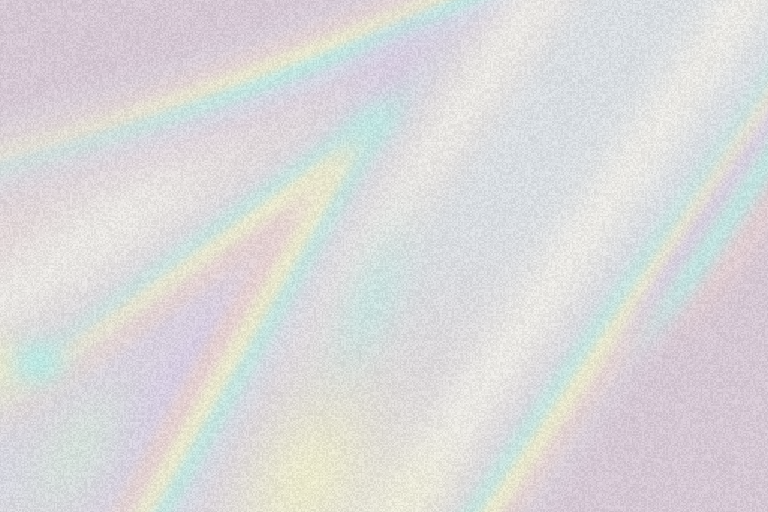
This background is drawn by a Shadertoy shader. Its source:

```glsl
// Pastel iridescent foil: soft diagonal folds, rainbow fringes and fine grain.
#define MAUVE    vec3(0.835, 0.785, 0.830)
#define GREY     vec3(0.860, 0.845, 0.855)
#define MIST     vec3(0.850, 0.868, 0.885)
#define CREAM    vec3(0.918, 0.912, 0.895)
#define PINK     vec3(0.900, 0.815, 0.815)
#define YELLOW   vec3(0.920, 0.915, 0.800)
#define CYAN     vec3(0.740, 0.905, 0.885)
#define BLUE     vec3(0.810, 0.845, 0.905)
#define LAVENDER vec3(0.838, 0.795, 0.885)
#define SLANT 0.68         // horizontal shift of the folds per unit of height
#define GRAIN 0.085        // grain contrast
#define GRAIN_ROWS 342.0   // grain cells over the canvas height

float hash(vec2 cell) {
    vec3 q = fract(cell.xyx * vec3(0.1031, 0.1030, 0.0973));
    q += dot(q, q.yzx + 33.33);
    return fract((q.x + q.y) * q.z);
}

// Soft bell curve of half-width r around zero.
float bell(float x, float r) {
    return exp(-x * x / (r * r));
}

// Soft ellipse whose long axis is turned by angle.
float glow(vec2 p, vec2 centre, vec2 radii, float angle) {
    float c = cos(angle), s = sin(angle);
    vec2 q = mat2(c, -s, s, c) * (p - centre) / radii;
    return exp(-dot(q, q));
}

float smoothMax(float a, float b, float k) {
    float h = max(k - abs(a - b), 0.0) / k;
    return max(a, b) + h * h * k * 0.25;
}

// Lavender at -1, then pink, yellow, cyan, blue and lavender again at 4.
vec3 spectrum(float t) {
    vec3 c = mix(LAVENDER, PINK, smoothstep(-1.2, 0.0, t));
    c = mix(c, YELLOW, smoothstep(0.0, 1.0, t));
    c = mix(c, CYAN, smoothstep(1.0, 2.0, t));
    c = mix(c, BLUE, smoothstep(2.0, 3.0, t));
    return mix(c, LAVENDER, smoothstep(3.0, 4.0, t));
}

// Upper left: mauve sheet ending in a curved rainbow, pale fan below it.
vec3 upperSheet(vec3 col, vec2 p) {
    float arc = p.y - (0.703 + 0.27 * p.x + 0.10 * p.x * p.x);
    col = mix(col, PINK, 0.35 * glow(p, vec2(0.35, 0.72), vec2(0.30, 0.10), 0.4));
    col = mix(col, PINK, 0.40 * glow(p, vec2(0.0, 0.53), vec2(0.15, 0.09), 0.4));
    col = mix(col, CREAM, 0.85 * glow(p, vec2(0.22, 0.56), vec2(0.27, 0.085), 0.55));
    col = mix(col, CREAM, 0.70 * glow(p, vec2(0.03, 0.43), vec2(0.17, 0.055), 0.5));
    col = mix(col, MAUVE, smoothstep(0.0, 0.11, arc));
    float strength = mix(0.35, 0.85, smoothstep(0.0, 0.6, p.x));
    return mix(col, spectrum(1.0 - arc / 0.033), strength * bell(arc + 0.025, 0.075));
}

// Centre left: tapering tongue with a spectrum that follows its outline.
vec3 tongue(vec3 col, vec2 p) {
    vec2 q = p - vec2(0.684, 0.707);
    float upper = dot(q, vec2(-0.586, 0.810));
    float lower = dot(q, vec2(0.868, -0.496));
    float d = smoothMax(upper, lower, 0.06);
    float lowerSide = smoothstep(-0.03, 0.06, lower - upper);
    float reach = mix(0.055, mix(0.10, 0.06, smoothstep(0.15, 0.6, p.y)), lowerSide);
    float outside = max(d, 0.0);
    float weight = bell(outside, reach) * mix(0.55, 0.85, max(lowerSide, smoothstep(0.3, 0.65, p.y)));
    weight *= mix(0.25, 1.0, smoothstep(0.0, 0.40, p.x + 0.35 * p.y));
    return mix(col, spectrum(1.0 + d / 0.035), weight);
}

// Right: parallel rainbow fringes running into a mauve corner.
vec3 rightFringes(vec3 col, vec2 p, float u) {
    col = mix(col, MAUVE, smoothstep(0.98, 1.10, u));
    float fade = mix(0.85, 0.55, smoothstep(0.35, 0.75, p.y));
    col = mix(col, spectrum(1.0 - (u - 0.96) / 0.045), fade * bell(u - 0.955, 0.075));
    float high = smoothstep(0.27, 0.48, p.y);
    col = mix(col, LAVENDER, 0.75 * high * bell(u - 0.99, 0.028));
    col = mix(col, PINK, 0.65 * high * bell(u - 1.09, 0.045));
    return mix(col, CYAN, 0.80 * high * bell(u - 1.035, 0.033));
}

// Loose patches of tint between the folds.
vec3 patches(vec3 col, vec2 p) {
    col = mix(col, LAVENDER, 0.60 * glow(p, vec2(0.76, 0.86), vec2(0.12, 0.06), 0.9));
    col = mix(col, CYAN, 0.75 * glow(p, vec2(0.725, 0.755), vec2(0.06, 0.04), 0.6));
    col = mix(col, CYAN, 0.55 * glow(p, vec2(0.725, 0.41), vec2(0.14, 0.055), 1.2));
    col = mix(col, YELLOW, 0.95 * glow(p, vec2(0.60, 0.06), vec2(0.18, 0.11), 1.1));
    col = mix(col, YELLOW, 0.45 * glow(p, vec2(0.80, 0.03), vec2(0.12, 0.08), 0.9));
    col = mix(col, mix(CYAN, YELLOW, 0.45), 0.60 * glow(p, vec2(0.155, 0.12), vec2(0.14, 0.075), 0.95));
    col = mix(col, YELLOW, 0.85 * glow(p, vec2(0.0, 0.285), vec2(0.045, 0.06), 0.0));
    col = mix(col, BLUE, 0.35 * glow(p, vec2(0.0, 0.08), vec2(0.08, 0.10), 0.0));
    return mix(col, CYAN, glow(p, vec2(0.076, 0.292), vec2(0.05, 0.045), 0.0));
}

void mainImage(out vec4 fragColor, in vec2 fragCoord) {
    vec2 p = fragCoord / iResolution.y;
    p.x *= 1.5 * iResolution.y / iResolution.x;
    float u = p.x - SLANT * p.y;   // constant along each diagonal fold

    // Pale central sheet between two bright creases
    vec3 col = upperSheet(GREY, p);
    float sheet = smoothstep(0.38, 0.50, u) * (1.0 - smoothstep(0.85, 1.0, u));
    col = mix(col, mix(GREY, MIST, smoothstep(0.2, 0.65, p.y)), sheet);
    col = mix(col, CREAM, 0.90 * bell(u - 0.37, 0.075) * smoothstep(0.05, 0.85, p.y));
    col = tongue(col, p);
    col = rightFringes(col, p, u);
    col = mix(col, CREAM, 0.95 * bell(u - 0.775, 0.075));
    col = patches(col, p);

    col += GRAIN * (hash(floor(p * GRAIN_ROWS)) - 0.5);
    fragColor = vec4(clamp(col, 0.0, 1.0), 1.0);
}
```
